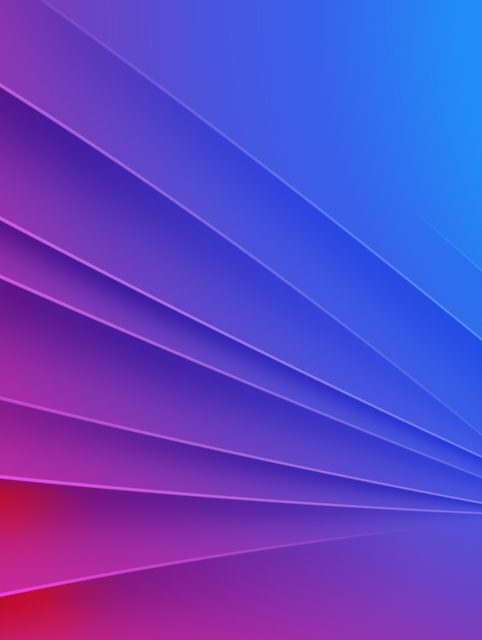
This background is drawn by a Shadertoy shader. Its source:

```glsl
// Fanned translucent sheets with bright rims and soft shadows, from magenta to blue.

// Rim depth below the top, at the left side, the centre and the right side
const vec3 rims[8] = vec3[8](
    vec3(-0.238, 0.093, 0.423), vec3(-0.047, 0.232, 0.531),
    vec3(0.133, 0.388, 0.680), vec3(0.341, 0.534, 0.714),
    vec3(0.432, 0.594, 0.746), vec3(0.622, 0.710, 0.786),
    vec3(0.745, 0.779, 0.802), vec3(0.930, 0.863, 0.815));

// Shadow left and right, then rim light left and right
const vec4 strengths[8] = vec4[8](
    vec4(-1.5, 0.3, -2.0, 0.35), vec4(0.15, 0.95, 0.1, 0.75),
    vec4(0.95, 0.35, 0.8, 0.25), vec4(0.95, 0.9, 0.9, 0.75),
    vec4(0.95, 0.6, 0.9, 0.4), vec4(0.6, 0.9, 0.65, 0.8),
    vec4(1.0, 0.3, 1.0, 0.6), vec4(1.0, -0.15, 1.0, -0.15));

float ramp(float a, float b, float t) {
    return clamp((t - a) / (b - a), 0.0, 1.0);
}

vec3 sheetColor(float t) {
    vec3 c = mix(vec3(0.86, 0.15, 0.58), vec3(0.66, 0.18, 0.66), ramp(0.0, 0.25, t));
    c = mix(c, vec3(0.45, 0.25, 0.75), ramp(0.25, 0.45, t));
    c = mix(c, vec3(0.29, 0.33, 0.87), ramp(0.45, 0.65, t));
    c = mix(c, vec3(0.22, 0.38, 0.92), ramp(0.65, 0.8, t));
    return mix(c, vec3(0.13, 0.55, 0.96), ramp(0.8, 1.0, t));
}

vec3 shadowColor(float t) {
    vec3 c = mix(vec3(0.74, 0.03, 0.12), vec3(0.42, 0.05, 0.45), ramp(0.0, 0.2, t));
    c = mix(c, vec3(0.20, 0.08, 0.60), ramp(0.2, 0.45, t));
    c = mix(c, vec3(0.13, 0.20, 0.86), ramp(0.45, 0.72, t));
    return mix(c, vec3(0.12, 0.38, 0.92), ramp(0.72, 1.0, t));
}

// Parabola through the three depths of a rim
float rimDepth(vec3 r, float x) {
    float bow = 4.0 * r.y - 2.0 * (r.x + r.z);
    return mix(r.x, r.z, x) + bow * x * (1.0 - x);
}

float rimSlope(vec3 r, float x) {
    float bow = 4.0 * r.y - 2.0 * (r.x + r.z);
    return r.z - r.x + bow * (1.0 - 2.0 * x);
}

void mainImage(out vec4 fragColor, in vec2 fragCoord) {
    vec2 uv = fragCoord / iResolution.xy;
    float x = uv.x, depth = 1.0 - uv.y;
    float pixel = 1.0 / iResolution.y;
    float tone = mix(0.36, 1.03, x) - mix(0.32, 0.61, x) * depth * depth;

    // Each sheet replaces the shadow of the one above it
    float shade = 0.0, light = 0.0;
    for (int i = 0; i < 8; i++) {
        vec4 k = strengths[i];
        float edge = rimDepth(rims[i], x);
        float nextEdge = i < 7 ? rimDepth(rims[i + 1], x) : 1.08;
        float slope = rimSlope(rims[i], x) * iResolution.y / iResolution.x;
        float below = depth - edge;
        float dist = below / sqrt(1.0 + slope * slope);

        float falloff = below / (0.55 * max(nextEdge - edge, 0.01));
        float sheetShade = clamp(mix(k.x, k.y, x), 0.0, 1.0) * exp(-falloff * falloff);
        shade = mix(shade, sheetShade, smoothstep(-pixel, pixel, dist));

        // Rims taper toward the right
        float halfWidth = mix(0.0027, 0.0014, x);
        float rimLine = 1.0 - smoothstep(halfWidth - pixel, halfWidth + pixel, abs(dist));
        light = max(light, rimLine * clamp(mix(k.z, k.w, x), 0.0, 1.0));
    }

    // Red warmth in the shadows of the lower left corner
    float warmth = exp(-x * x / 0.03) * smoothstep(0.72, 0.78, depth);
    vec3 color = mix(sheetColor(tone), shadowColor(tone - 0.16 * warmth), 0.92 * shade);

    vec3 rimColor = mix(vec3(0.95, 0.28, 0.92), vec3(0.80, 0.52, 0.96), ramp(0.1, 0.5, tone));
    rimColor = mix(rimColor, vec3(0.42, 0.70, 1.0), ramp(0.5, 0.85, tone));
    fragColor = vec4(mix(color, rimColor, 0.9 * light), 1.0);
}
```
